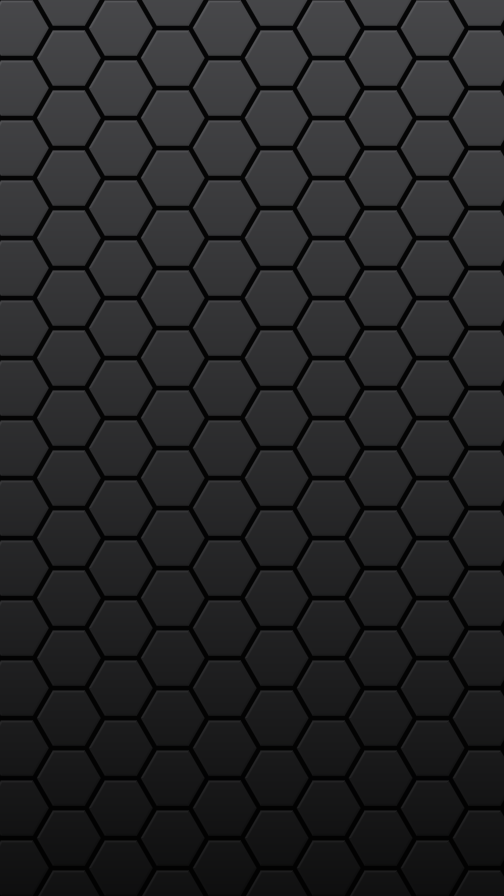
Reproduce this pattern procedurally as a Shadertoy shader.

```glsl
const float ROW_PITCH = 0.06697;              // cell height, in canvas heights
const vec2 CELL_ORIGIN = vec2(0.0768, 0.9352); // centre of one cell
const float GAP_HALF = 0.0026;
const float BEVEL_WIDTH = 0.0022;
const vec2 LIGHT_DIR = vec2(-0.56, 0.83);
const vec3 TINT = vec3(0.985, 0.99, 1.025);

// Offset from the centre of the nearest flat-topped hexagon
vec2 hexLocal(vec2 p, float pitch) {
    vec2 period = pitch * vec2(sqrt(3.0), 1.0);
    vec2 a = mod(p + 0.5 * period, period) - 0.5 * period;
    vec2 b = mod(p, period) - 0.5 * period;
    return dot(a, a) < dot(b, b) ? a : b;
}

// Outward normal of the closest hexagon side
vec2 sideNormal(vec2 p) {
    vec2 slanted = vec2(0.8660254, 0.5);
    vec2 q = abs(p);
    vec2 n = q.y > dot(q, slanted) ? vec2(0.0, 1.0) : slanted;
    return n * vec2(p.x < 0.0 ? -1.0 : 1.0, p.y < 0.0 ? -1.0 : 1.0);
}

// Brightness of the plate face, fading down the canvas and within a cell
float faceShade(float height, float localHeight) {
    return mix(0.063, 0.277, height) + 0.008 * localHeight;
}

// Thin rim, lit on the sides that face the light
float rimLight(float inset, vec2 normal, float width, float pixel) {
    float band = 1.0 - smoothstep(width - pixel, width + pixel, inset);
    float facing = dot(normal, LIGHT_DIR);
    return band * (max(facing, 0.0) + 0.25 * min(facing, 0.0));
}

void mainImage(out vec4 fragColor, in vec2 fragCoord) {
    float pixel = 1.0 / iResolution.y;
    vec2 uv = fragCoord * pixel;

    // Honeycomb geometry
    vec2 local = hexLocal(uv - CELL_ORIGIN, ROW_PITCH);
    vec2 normal = sideNormal(local);
    float inset = 0.5 * ROW_PITCH - dot(local, normal) - GAP_HALF;

    // Raised plates over dark grooves
    float face = faceShade(uv.y, 2.0 * local.y / ROW_PITCH);
    float rim = rimLight(inset, normal, BEVEL_WIDTH, pixel);
    face += rim * mix(0.045, 0.075, uv.y);
    float groove = mix(0.008, 0.022, uv.y);
    float plate = smoothstep(-0.75 * pixel, 0.75 * pixel, inset);

    fragColor = vec4(mix(groove, face, plate) * TINT, 1.0);
}
```
